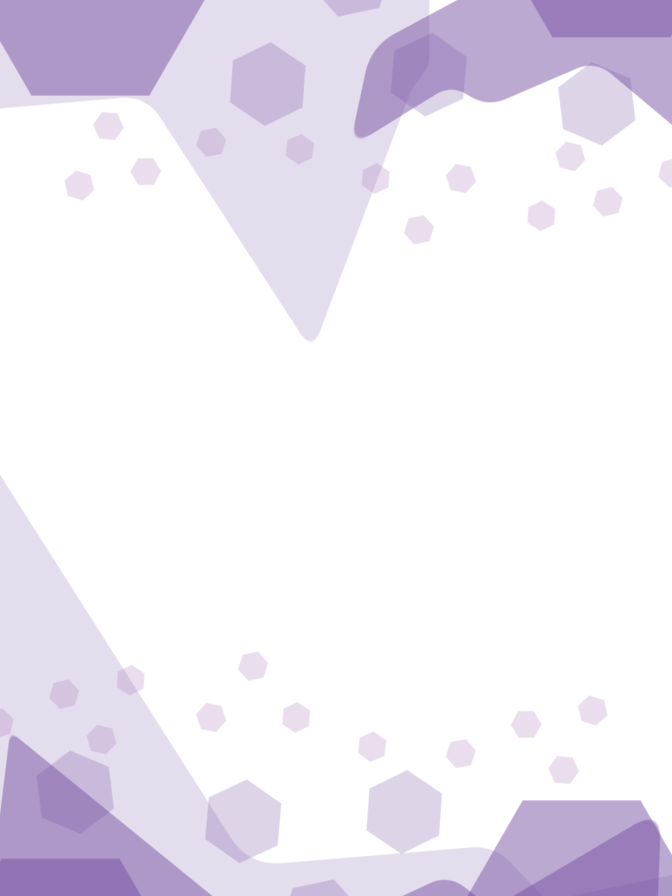
A Shadertoy shader for this background:

```glsl
#define GRID vec2(576.0, 768.0)
#define ACCENT vec3(0.45, 0.30, 0.63)
#define BLUSH vec3(0.62, 0.42, 0.70)
#define PALE_ALPHA 0.19
#define BOLD_ALPHA 0.48
#define MEDIUM_ALPHA 0.24
#define SMALL_ALPHA 0.22
#define LARGE_RADIUS 101.0
#define MEDIUM_RADIUS 36.0
#define SMALL_RADIUS 13.2

const float PI = 3.14159;

float hash(vec2 p) {
    return fract(sin(dot(p, vec2(12.9898, 78.233))) * 43758.5453);
}

// Rounded union and intersection
float smin(float a, float b, float k) {
    float h = max(k - abs(a - b), 0.0) / k;
    return min(a, b) - 0.25 * h * h * k;
}

float smax(float a, float b, float k) {
    return -smin(-a, -b, k);
}

// Half plane: negative on the left when walking from a to b
float side(vec2 p, float ax, float ay, float bx, float by) {
    vec2 along = normalize(vec2(bx - ax, by - ay));
    return along.x * (p.y - ay) - along.y * (p.x - ax);
}

float hexagon(vec2 p, float radius, float angle) {
    float c = cos(angle), s = sin(angle);
    p = abs(vec2(c * p.x + s * p.y, c * p.y - s * p.x));
    return max(p.y, 0.866 * p.x + 0.5 * p.y) - 0.866 * radius;
}

// Three small hexagons on a skewed triangle, plus a stray one
float cluster(vec2 p, vec2 center, vec2 u, vec2 v, vec2 stray) {
    float d = 1e4;
    for (int i = 0; i < 4; i++) {
        float t = float(i) * 2.0 * PI / 3.0;
        vec2 offset = i < 3 ? cos(t) * u + sin(t) * v : stray;
        vec2 spot = center + offset;
        d = min(d, hexagon(p - spot, SMALL_RADIUS, hash(floor(spot)) * PI / 3.0));
    }
    return d;
}

float smallHexagons(vec2 p) {
    float d = cluster(p, vec2(358.7, 167.7), vec2(36.3, -14.7), vec2(21.4, 25.4), vec2(-101.7, -39.7));
    for (int i = 0; i < 2; i++) {
        vec2 center = vec2(95.3, 138.0) + float(i) * vec2(396.0, 26.0);
        d = min(d, cluster(p, center, vec2(29.7, 9.0), vec2(-14.4, 29.4), vec2(85.7, -16.0)));
    }
    return d;
}

// Medium hexagons along a parabola, and one peeking in at the edge
float mediumHexagons(vec2 p) {
    float d = hexagon(p - vec2(301.0, -20.0), MEDIUM_RADIUS, radians(48.0));
    for (int n = 0; n < 3; n++) {
        float i = float(n);
        vec2 center = vec2(229.5 + 135.0 * i + 3.0 * i * i, 72.0 - 24.5 * i + 16.5 * i * i);
        d = min(d, hexagon(p - center, MEDIUM_RADIUS, radians(34.0 + 7.5 * i - 6.5 * i * i)));
    }
    return d;
}

// Pale wedge hanging from the top
float paleTop(vec2 p) {
    float wedge = smax(side(p, 133.0, 94.0, 255.0, 282.0), side(p, 275.0, 282.0, 340.0, 110.0), 16.0);
    float d = smin(side(p, 0.0, 93.0, 125.0, 82.0), wedge, 20.0);
    return smax(d, p.x - 368.0, 12.0);
}

// Pale slope along the left and the bottom
float paleBottom(vec2 p) {
    float shelf = smax(side(p, 420.0, 725.0, 240.0, 740.0), side(p, 465.0, 768.0, 425.0, 726.0), 16.0);
    float d = smin(side(p, 180.0, 690.0, 0.0, 407.0), shelf, 26.0);
    return min(d, side(p, 576.0, 750.0, 490.0, 768.0));
}

// Bold wave at the top right
float boldTop(vec2 p) {
    float swell = smax(side(p, 410.0, 95.0, 490.0, 60.6), side(p, 392.0, 76.0, 412.0, 88.0), 14.0);
    float d = smin(side(p, 312.0, 119.0, 375.0, 80.0), swell, 14.0);
    d = smin(d, side(p, 515.0, 56.0, 576.0, 107.0), 16.0);
    d = smax(d, side(p, 318.0, 40.0, 303.0, 110.0), 18.0);
    return smax(d, side(p, 392.0, 0.0, 325.0, 36.0), 18.0);
}

// Bold peak, hump and lobe rising from the bottom
float boldBottom(vec2 p) {
    float peak = smax(side(p, 182.0, 768.0, 15.0, 632.0), side(p, 9.0, 625.0, 1.0, 690.0), 8.0);
    float hump = smax(side(p, 375.0, 754.0, 345.0, 768.0), side(p, 408.0, 768.0, 390.0, 754.0), 16.0);
    float lobe = smax(side(p, 545.0, 706.0, 440.0, 768.0), side(p, 564.0, 768.0, 566.0, 715.0), 24.0);
    return min(peak, min(hump, lobe));
}

void mainImage(out vec4 fragColor, in vec2 fragCoord) {
    // Layout grid with y pointing down
    vec2 uv = fragCoord / iResolution.xy;
    vec2 p = vec2(uv.x, 1.0 - uv.y) * GRID;
    float soft = GRID.y / iResolution.y;
    #define TINT(d, tone, alpha) color = mix(color, tone, alpha * smoothstep(soft, -soft, d))

    // Flowing shapes
    vec3 color = vec3(1.0);
    TINT(min(paleTop(p), paleBottom(p)), ACCENT, PALE_ALPHA);
    TINT(min(boldTop(p), boldBottom(p)), ACCENT, BOLD_ALPHA);

    // Hexagons, repeated under a half turn
    for (int turn = 0; turn < 2; turn++) {
        vec2 q = turn == 0 ? p : GRID - p;
        float large = min(hexagon(q - vec2(77.5, -5.5), LARGE_RADIUS, 0.0),
                          hexagon(q - vec2(524.0, -55.5), LARGE_RADIUS, 0.0));
        TINT(large, ACCENT, BOLD_ALPHA);
        TINT(mediumHexagons(q), ACCENT, MEDIUM_ALPHA);
        TINT(smallHexagons(q), BLUSH, SMALL_ALPHA);
    }
    fragColor = vec4(color, 1.0);
}
```
